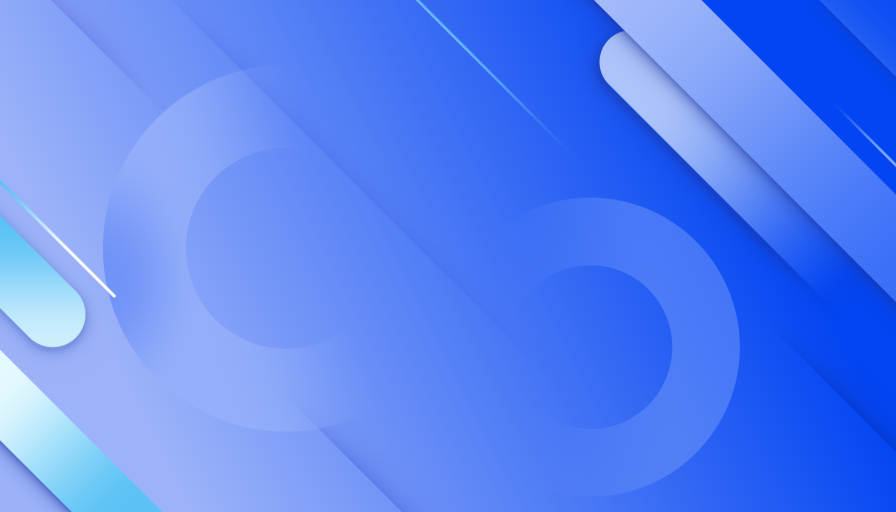
Reproduce this background procedurally as a Shadertoy shader.

```glsl
const vec3 PALE = vec3(0.61, 0.70, 0.975);
const vec3 DEEP = vec3(0.01, 0.27, 0.95);
const vec3 SHADE = vec3(0.10, 0.20, 0.62);
const vec3 CYAN = vec3(0.36, 0.76, 0.96);
const vec3 ICE = vec3(0.90, 0.98, 1.0);
const vec2 DOWN_RIGHT = vec2(1.0, -1.0);

float capsule(vec2 p, vec2 a, vec2 b, float radius) {
    vec2 ab = b - a;
    float k = clamp(dot(p - a, ab) / dot(ab, ab), 0.0, 1.0);
    return length(p - a - k * ab) - radius;
}

float ring(vec2 p, vec2 center, float inner, float outer) {
    return abs(length(p - center) - 0.5 * (inner + outer)) - 0.5 * (outer - inner);
}

// Diagonal strip between two values of the across coordinate
float strip(float across, float low, float high) {
    return (abs(across - 0.5 * (low + high)) - 0.5 * (high - low)) * 0.7071;
}

float fill(float dist, float aa) {
    return 1.0 - smoothstep(-aa, aa, dist);
}

float shadow(float dist, float spread) {
    return exp(-max(dist, 0.0) / spread);
}

// Soft crease: sharp on one side, fading out on the other
float crease(float across, float pos, float spread, float aa) {
    float d = across - pos;
    return smoothstep(-aa, aa, d) * exp(-max(d, 0.0) / spread);
}

// 1 between start and end, with soft limits
float span(float v, float start, float end, float soft) {
    return smoothstep(start, start + soft, v) * (1.0 - smoothstep(end - soft, end, v));
}

void mainImage(out vec4 fragColor, in vec2 fragCoord) {
    vec2 p = fragCoord / iResolution.y;
    float aa = 0.8 / iResolution.y;
    float across = p.x + p.y - 1.0;
    float along = p.x - p.y + 1.0;

    // Backdrop gradient
    float slope = p.x - 0.5 * (1.0 - p.y);
    vec3 col = mix(PALE, DEEP, clamp((slope + 0.12) / 1.44, 0.0, 1.0));

    // Folds in the backdrop
    col = mix(col, vec3(0.38, 0.42, 0.88), 0.45 * crease(across, 0.10, 0.035, aa) * span(along, -0.2, 0.62, 0.4));
    col = mix(col, vec3(0.25, 0.38, 0.90), 0.32 * crease(across, 0.335, 0.03, aa) * span(along, 0.1, 2.0, 0.6));
    col = mix(col, vec3(0.28, 0.38, 0.86), 0.50 * crease(across, -0.215, 0.035, aa) * span(along, 1.28, 2.4, 0.35));
    col = mix(col, vec3(0.02, 0.20, 0.76), 0.65 * crease(across, 0.868, 0.03, aa) * span(along, 2.08, 3.2, 0.4));
    col = mix(col, vec3(0.22, 0.44, 0.96), 0.6 * crease(across, 1.60, 0.12, aa));
    col = mix(col, SHADE, 0.35 * crease(-across, -1.60, 0.015, aa) * smoothstep(1.5, 1.7, along));

    // Left ring, with a deeper blue patch on its outer rim
    vec2 leftCenter = vec2(0.559, 0.515);
    float leftRing = fill(ring(p, leftCenter, 0.196, 0.358), aa);
    float leftFade = 1.0 - smoothstep(0.34, 0.68, p.x + 0.25 * (p.y - 0.5));
    float patchAmount = 1.0 - smoothstep(0.02, 0.20, length((p - vec2(0.20, 0.45)) * vec2(1.0, 0.7)));
    vec3 leftColor = mix(vec3(0.59, 0.69, 0.98), vec3(0.42, 0.56, 0.97), patchAmount);
    col = mix(col, leftColor, 0.85 * leftRing * leftFade);

    // Right ring
    float rightRing = fill(ring(p, vec2(1.153, 0.322), 0.160, 0.292), aa);
    float rightFade = smoothstep(0.98, 1.32, p.x + 0.15 * (p.y - 0.32));
    col = mix(col, vec3(0.45, 0.60, 0.98), 0.50 * rightRing * rightFade);

    // Upper right capsule, fading along its length
    vec2 endPoint = vec2(1.233, 0.879);
    float pill = capsule(p, endPoint, endPoint + DOWN_RIGHT, 0.062);
    float pillFade = 1.0 - smoothstep(1.45, 2.28, along);
    float pillShadow = shadow(capsule(p + vec2(0.004, 0.008), endPoint, endPoint + DOWN_RIGHT, 0.062), 0.012);
    col = mix(col, SHADE, 0.45 * pillShadow * (1.0 - smoothstep(1.9, 2.3, along)));
    vec3 pillColor = mix(DEEP, vec3(0.68, 0.77, 0.98), pillFade);
    col = mix(col, pillColor, fill(pill, aa) * (1.0 - smoothstep(2.1, 2.3, along)));

    // Upper right wide strip
    float wide = strip(across, 1.16, 1.37);
    float below = step(across, 1.265);
    col = mix(col, SHADE, 0.6 * shadow(wide, 0.014) * below);
    vec3 wideColor = mix(vec3(0.64, 0.73, 0.98), vec3(0.22, 0.43, 0.97), smoothstep(1.1, 2.4, along));
    col = mix(col, wideColor, fill(wide, aa));

    // Left capsule
    vec2 tip = vec2(0.103, 0.386);
    float leftPill = capsule(p, tip - DOWN_RIGHT, tip, 0.064);
    float leftShadow = shadow(capsule(p + vec2(0.0, 0.006), tip - DOWN_RIGHT, tip, 0.064), 0.010);
    col = mix(col, vec3(0.28, 0.38, 0.75), 0.4 * leftShadow);
    vec3 leftPillColor = mix(vec3(0.80, 0.93, 0.99), CYAN, smoothstep(0.33, 0.57, p.y));
    col = mix(col, leftPillColor, fill(leftPill, aa));

    // Lower left strip
    float corner = strip(across, -0.86, -0.683);
    col = mix(col, SHADE, 0.6 * shadow(corner, 0.012) * step(across, -0.77));
    col = mix(col, mix(ICE, CYAN, smoothstep(0.72, 1.25, along)), fill(corner, aa));

    // Thin streaks
    float streakA = capsule(p, vec2(0.715, 1.1), vec2(1.137, 0.678), 0.0025);
    col = mix(col, vec3(0.42, 0.76, 0.96), 0.9 * fill(streakA, aa) * (1.0 - smoothstep(0.95, 1.46, along)));
    float streakB = capsule(p, vec2(-0.1, 0.745), vec2(0.223, 0.422), 0.003);
    col = mix(col, mix(CYAN, vec3(1.0), smoothstep(0.35, 0.65, along)), fill(streakB, aa));
    float streakC = capsule(p, vec2(1.621, 0.806), vec2(1.821, 0.606), 0.0025);
    col = mix(col, vec3(0.50, 0.68, 0.99), fill(streakC, aa) * smoothstep(1.81, 2.05, along));

    fragColor = vec4(col, 1.0);
}
```
